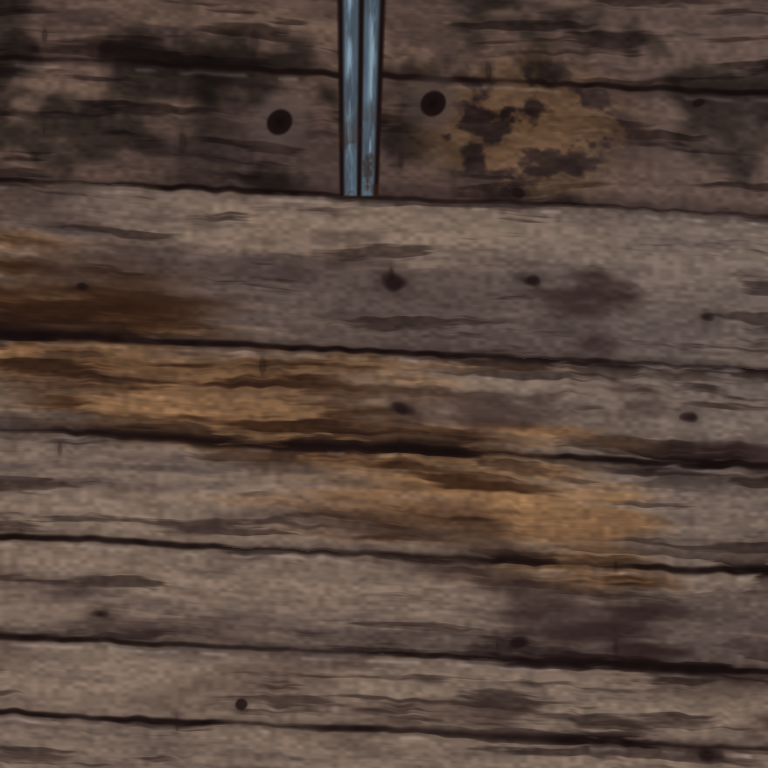
Reproduce this texture procedurally as a WebGL 2 fragment shader.

```glsl
#version 300 es
precision highp float;
uniform vec2 u_resolution;
out vec4 fragColor;

const vec3 PALE = vec3(0.505, 0.43, 0.375);
const vec3 GREY = vec3(0.335, 0.28, 0.26);
const vec3 COOL = vec3(0.40, 0.36, 0.345);
const vec3 OCHRE = vec3(0.50, 0.365, 0.245);
const vec3 BURNT = vec3(0.19, 0.115, 0.075);
const vec3 SOOT = vec3(0.10, 0.062, 0.06);
const vec3 STEEL = vec3(0.31, 0.37, 0.42);
const vec3 GLINT = vec3(0.51, 0.60, 0.66);

const float TILT = 0.048;
const int SEAM_COUNT = 7;
const float SEAMS[SEAM_COUNT] = float[](0.926, 0.768, 0.567, 0.441, 0.303, 0.173, 0.073);

float hash(vec2 p) {
  vec3 q = fract(p.xyx * 0.1031);
  q += dot(q, q.yzx + 33.33);
  return fract((q.x + q.y) * q.z);
}

float noise(vec2 p) {
  vec2 i = floor(p), f = fract(p);
  f = f * f * (3.0 - 2.0 * f);
  float low = mix(hash(i), hash(i + vec2(1, 0)), f.x);
  float high = mix(hash(i + vec2(0, 1)), hash(i + vec2(1, 1)), f.x);
  return mix(low, high, f.y);
}

float fbm(vec2 p) {
  float sum = 0.0, amp = 0.53;
  for (int i = 0; i < 4; i++) {
    sum += amp * noise(p);
    p = p * 2.03 + 17.3;
    amp *= 0.5;
  }
  return sum;
}

float segment(vec2 p, vec2 a, vec2 b) {
  vec2 d = b - a;
  return length(p - a - d * clamp(dot(p - a, d) / dot(d, d), 0.0, 1.0));
}

// x: signed distance to the closest seam, y: board index from the top, z: seam index
vec3 findBoard(float height) {
  vec3 found = vec3(1.0, 0.0, 0.0);
  for (int i = 0; i < SEAM_COUNT; i++) {
    float d = height - SEAMS[i];
    if (abs(d) < abs(found.x)) found.xz = vec2(d, float(i));
    found.y += step(d, 0.0);
  }
  return found;
}

// Scattered oval marks with a soft halo, at most one in each cell
float marks(vec2 p, vec2 cells, vec2 stretch, float density, float seed) {
  vec2 id = floor(p * cells) + seed;
  vec2 centre = 0.3 + 0.4 * vec2(hash(id), hash(id + 5.7));
  vec2 d = (fract(p * cells) - centre) / cells / stretch;
  float r = length(d) + 0.009 * (noise(p * 70.0) - 0.5);
  float size = mix(0.005, 0.014, hash(id + 9.1));
  float core = 1.0 - smoothstep(size * 0.3, size * 1.3, r);
  float halo = 0.4 * (1.0 - smoothstep(0.0, size * 2.6, r));
  return max(core, halo) * step(hash(id + 2.3), density);
}

vec3 woodColor(vec2 p, float board, float stain) {
  vec2 g = vec2(p.x, p.y + 0.02 * noise(p * vec2(5.0, 9.0) + board));
  float fine = fbm(g * vec2(9.0, 90.0) + board * 13.0);
  float broad = fbm(g * vec2(3.0, 15.0) + board * 7.0);
  vec3 c = mix(GREY, PALE, smoothstep(0.27, 0.63, 0.4 * fine + 0.6 * broad + 0.03 * (board - 4.0)));
  c = mix(c, COOL, 0.45 * smoothstep(0.45, 1.0, p.x) * smoothstep(0.2, 0.5, p.y));
  // Straight dark flecks along the grain
  float fleck = smoothstep(0.58, 0.72, fbm(g * vec2(6.0, 58.0) + board * 5.0));
  c = mix(c, SOOT, 0.5 * fleck);
  // Warm decay with burnt streaks
  c = mix(c, OCHRE * (0.6 + 0.8 * fine), 0.85 * stain);
  float streak = smoothstep(0.52, 0.66, fbm(g * vec2(4.5, 44.0) + 41.0));
  c = mix(c, BURNT, 0.85 * streak * stain);
  // Grimy upper boards
  float grime = 1.0 - step(1.5, board);
  float blotch = smoothstep(0.45, 0.70, fbm(p * vec2(11.0, 13.0) + 3.0));
  float smear = exp(-pow((p.x - 0.27) / 0.06, 2.0)) * noise(p * vec2(30.0, 9.0));
  c *= mix(vec3(1.0), vec3(0.84, 0.79, 0.78) * (1.0 - 0.5 * blotch) * (1.0 - 0.45 * smear), grime);
  float speck = smoothstep(0.44, 0.62, fbm(p * vec2(26.0, 34.0)));
  float patchArea = 1.0 - smoothstep(0.3, 1.0, length((p - vec2(0.68, 0.87)) / vec2(0.2, 0.13)));
  c = mix(c, mix(OCHRE * 0.85, SOOT, speck), 0.6 * grime * patchArea);
  return c * (0.88 + 0.24 * noise(p * vec2(110.0, 190.0)));
}

// Twin-railed metal strip: rgb and coverage
vec4 metalStrip(vec2 uv) {
  float t = (uv.y - 0.745) / 0.255;
  float u = (uv.x - mix(0.4675, 0.4707, t)) / mix(0.025, 0.031, t);
  float side = abs(u);
  float rail = smoothstep(0.02, 0.2, side) * (1.0 - smoothstep(0.66, 0.88, side));
  float worn = fbm(uv * vec2(110.0, 26.0));
  float shine = exp(-pow((side - 0.5) / 0.15, 2.0)) * smoothstep(0.25, 0.7, worn);
  vec3 c = mix(SOOT, mix(STEEL, GLINT, shine), rail * (0.7 + 0.4 * worn));
  float rust = smoothstep(0.45, 0.65, fbm(uv * 48.0)) * (1.0 - smoothstep(0.0, 0.6, t));
  c = mix(c, BURNT, 0.7 * rust);
  float cover = (1.0 - smoothstep(0.90, 1.10, side)) * smoothstep(-0.008, 0.008, t);
  return vec4(c, cover);
}

void main() {
  vec2 uv = gl_FragCoord.xy / u_resolution;
  vec2 p = vec2(uv.x, uv.y + TILT * uv.x + 0.004 * (noise(uv * vec2(9.0, 3.0)) - 0.5));
  p.y += 0.004 * (noise(uv * vec2(50.0, 12.0)) - 0.5);
  vec3 board = findBoard(p.y);
  float gap = abs(board.x);

  // Diagonal decayed zone, darkest at its upper left end
  float ragged = 0.22 * (fbm(p * vec2(4.0, 36.0)) - 0.5);
  float stain = 1.0 - smoothstep(0.04, 0.14, segment(uv, vec2(0.0, 0.58), vec2(0.76, 0.32)) + ragged);
  stain *= step(1.5, board.y) * mix(1.0, 1.0 - smoothstep(0.22, 0.36, uv.x), 1.0 - step(2.5, board.y));
  float scorch = 1.0 - smoothstep(0.5, 1.1, length((uv - vec2(0.11, 0.61)) / vec2(0.24, 0.075)) + 4.0 * ragged);
  vec3 c = woodColor(p, board.y, stain);
  c = mix(c, BURNT, scorch * (0.25 + 0.7 * noise(p * vec2(11.0, 100.0))));

  // Soft smudges, gathering at the lower right
  float reach = step(1.5, board.y) * (0.35 + 0.65 * smoothstep(0.4, 0.9, uv.x));
  float smudge = smoothstep(0.53, 0.75, fbm(p * vec2(5.0, 20.0) + 63.0));
  c = mix(c, SOOT * 1.4, 0.75 * smudge * reach);

  // Seams of uneven depth with shadow and rotten edges
  float rot = smoothstep(0.46, 0.58, fbm(p * vec2(9.0, 52.0) + 8.0));
  float decay = max(stain, 0.85 * smoothstep(0.3, 0.8, uv.x) * step(2.5, board.y));
  c = mix(c, SOOT, 0.95 * rot * decay * exp(-gap / 0.024));
  c = mix(c, SOOT, 0.45 * exp(-gap / 0.008));
  float depth = noise(vec2(p.x * 9.0, board.z * 7.0 + 4.0));
  float width = 0.0035 + 0.004 * depth + 0.006 * decay * rot;
  float opacity = mix(0.35, 1.0, smoothstep(0.15, 0.6, depth)) * (0.7 + 0.3 * noise(p * 60.0));
  c = mix(c, SOOT * 0.8, opacity * (1.0 - smoothstep(width * 0.2, width, gap)));
  // Pale splintered lips
  float lip = smoothstep(0.5, 0.75, noise(vec2(p.x * 32.0, board.z * 3.0)));
  c += 0.09 * lip * exp(-pow((board.x + 0.010) / 0.003, 2.0));

  // Knots, short cracks and the two nails beside the strip
  c = mix(c, SOOT, 0.85 * marks(p, vec2(5.0, 7.0), vec2(1.4, 0.9), 0.5, 3.0));
  c = mix(c, SOOT, 0.4 * marks(p, vec2(7.0, 8.0), vec2(0.5, 1.5), 0.28, 31.0));
  float across = uv.x - 0.464;
  float nail = length(vec2(abs(across) - 0.1, uv.y - 0.853 - 0.12 * across));
  c = mix(c, GREY * 0.95, 0.6 * (1.0 - smoothstep(0.02, 0.05, nail)));
  c = mix(c, SOOT * (0.7 + 30.0 * nail), 1.0 - smoothstep(0.014, 0.019, nail));

  vec4 metal = metalStrip(uv);
  fragColor = vec4(mix(c, metal.rgb, metal.a), 1.0);
}
```
